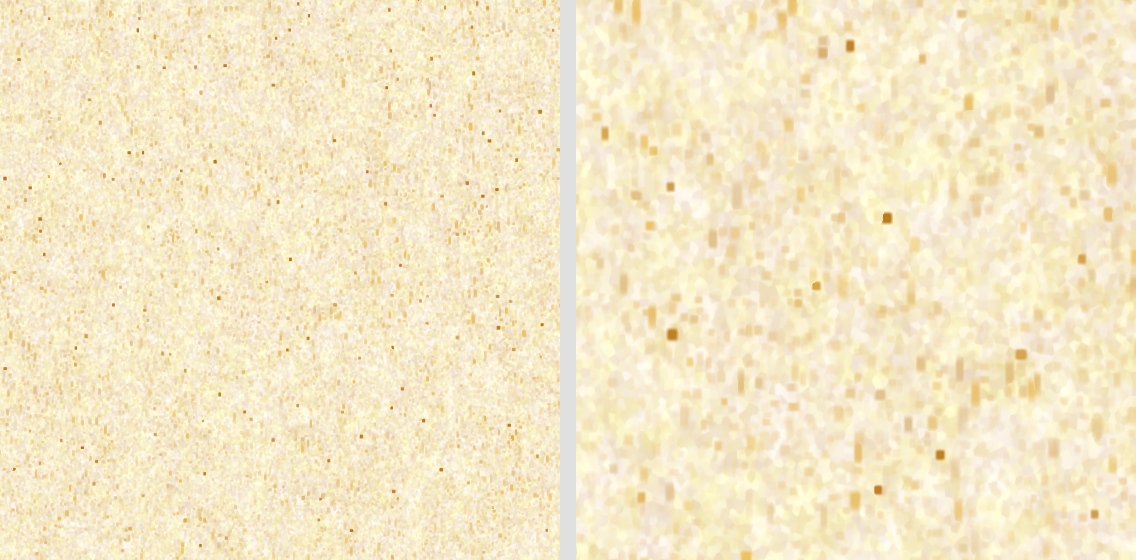
Left: the whole. Right: its middle third, enlarged.
Give the GLSL for this texture, as a Shadertoy shader.

```glsl
// Pale cream grainy surface: soft cellular mottling between yellow and pink creams,
// strewn with small tan and gold flecks, some upright, and a few amber specks.
// Each fleck is a rounded spot jittered inside a cell of a tall grid.

#define YELLOW_CREAM vec3(0.972, 0.938, 0.745)
#define PINK_CREAM   vec3(0.968, 0.924, 0.872)
#define TAN          vec3(0.922, 0.800, 0.620)
#define GOLD         vec3(0.930, 0.760, 0.370)
#define AMBER        vec3(0.730, 0.470, 0.100)
#define BROAD_GRID   vec2(34.0, 28.0)
#define MOTTLE_GRID  vec2(105.0, 86.0)
#define FINE_GRID    vec2(235.0, 195.0)
#define FAINT_GRID   vec2(130.0, 108.0)
#define FLECK_GRID   vec2(106.0, 80.0)
#define LIGHT_SWING  0.125
#define AMBER_SHARE  0.005

vec3 hash3(vec2 p) {
    vec3 q = fract(p.xyx * vec3(0.1031, 0.1030, 0.0973));
    q += dot(q, q.yxz + 33.33);
    return fract((q.xxy + q.yzz) * q.zyx);
}

// Cellular noise whose random cell values melt into their neighbours.
vec2 softCells(vec2 p, float seed) {
    vec2 base = floor(p);
    vec3 sum = vec3(0.0);
    for (int y = -1; y <= 1; y++) {
        for (int x = -1; x <= 1; x++) {
            vec2 cell = base + vec2(x, y);
            vec2 jitter = hash3(cell + seed).xy;
            vec2 value = hash3(cell + seed + 57.0).xy;
            vec2 d = cell + jitter - p;
            float weight = exp(-9.0 * dot(d, d));
            sum += weight * vec3(value, 1.0);
        }
    }
    return sum.xy / sum.z;
}

// Strongest fleck here: x = coverage, y = rank of the fleck, z = its hue.
vec3 flecks(vec2 p, vec2 smallest, vec2 largest, float seed) {
    vec2 base = floor(p);
    vec3 best = vec3(0.0);
    for (int y = -1; y <= 1; y++) {
        for (int x = -1; x <= 1; x++) {
            vec2 cell = base + vec2(x, y);
            vec3 place = hash3(cell + seed);
            vec3 kind = hash3(cell + seed + 91.0);
            // The highest ranks stay short and round
            float stretch = kind.y * kind.y * (1.0 - 0.8 * smoothstep(0.95, 1.0, place.z));
            vec2 halfSize = mix(smallest, largest, vec2(kind.x, stretch));
            vec2 q = (p - cell - place.xy) / halfSize;
            q *= q;
            float edge = sqrt(sqrt(dot(q, q)));
            float cover = 1.0 - smoothstep(0.4, 1.3, edge);
            if (cover * place.z > best.x * best.y) best = vec3(cover, place.z, kind.z);
        }
    }
    return best;
}

void mainImage(out vec4 fragColor, in vec2 fragCoord) {
    vec2 uv = fragCoord / iResolution.y;

    // Cream ground with hue patches and light grain at three scales
    vec2 broad = softCells(uv * BROAD_GRID, 307.0);
    vec2 patches = softCells(uv * MOTTLE_GRID, 11.0);
    vec2 grain = softCells(uv * FINE_GRID, 203.0);
    float hue = 0.5 + 1.4 * (dot(vec3(broad.x, patches.x, grain.x), vec3(0.25, 0.5, 0.45)) - 0.6);
    vec3 color = mix(YELLOW_CREAM, PINK_CREAM, clamp(hue, 0.0, 1.0));
    float light = dot(vec3(broad.y, patches.y, grain.y), vec3(0.25, 0.42, 0.75)) - 0.71;
    color += LIGHT_SWING * light * vec3(0.6, 0.95, 1.25);

    // Flecks gather where the ground is darker
    float gather = clamp(1.0 + 1.5 * (0.5 - broad.y), 0.4, 1.7);

    // Dense faint flecks
    vec3 faint = flecks(uv * FAINT_GRID, vec2(0.25, 0.25), vec2(0.44, 0.55), 401.0);
    vec3 faintColor = mix(TAN, GOLD, 0.4 * faint.z);
    color = mix(color, faintColor, 0.6 * gather * faint.x * pow(faint.y, 2.5));

    // Sparse strong flecks, the rarest ones dark
    vec3 strong = flecks(uv * FLECK_GRID, vec2(0.24, 0.23), vec2(0.40, 0.80), 733.0);
    float dark = smoothstep(1.0 - 4.0 * AMBER_SHARE, 1.0, strong.y);
    vec3 strongColor = mix(mix(TAN * 0.95, GOLD, strong.z), AMBER, dark);
    float strength = strong.x * pow(strong.y, 5.0) * mix(gather, 1.15, dark);
    color = mix(color, strongColor, clamp(strength, 0.0, 1.0));

    fragColor = vec4(clamp(color, 0.0, 1.0), 1.0);
}
```
